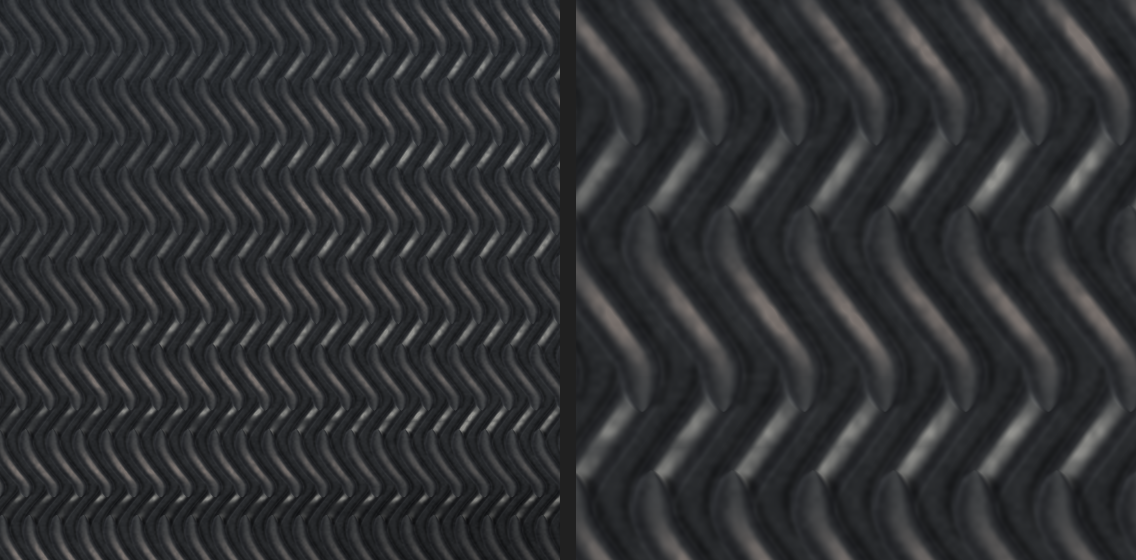
Left: the whole. Right: its middle third, enlarged.
Give the GLSL for this texture, as a Shadertoy shader.

```glsl
// Dark moulded rubber covered in zigzag ridges, packed side by side.
// Each zigzag is built from S-shaped leaves, falling and rising in turn, whose
// tapered tips overlap at the turns; creases, rims and drifting sheen go on top.

#define COLUMNS 20.75     // ridges across
#define ROWS 6.27         // zigzag periods down
#define ROW_START 0.245   // phase of the first period
#define SWING 0.44        // sideways swing, in columns
#define LEAN 0.12         // drift per period, in columns
#define LEAF_WIDTH 0.36   // half width, in columns
#define LEAF_LENGTH 0.39  // half length, in periods
#define EDGE 0.08         // edge softness, in columns
#define WEAR 0.45
#define GRAIN 0.026

const float TAU = 6.2831853;
const vec3 GROUND = vec3(0.158, 0.166, 0.176);
const vec3 SHADOW = vec3(0.122, 0.127, 0.140);
const vec3 RUBBER = vec3(0.232, 0.241, 0.250);
const vec3 RIM_LIGHT = vec3(0.085, 0.089, 0.092);
const vec3 WARM_SHEEN = vec3(0.47, 0.44, 0.425);
const vec3 COOL_SHEEN = vec3(0.56, 0.56, 0.545);

float hash(vec2 p) {
    vec3 q = fract(vec3(p.xyx) * 0.1031);
    q += dot(q, q.yzx + 33.33);
    return fract((q.x + q.y) * q.z);
}

float noise(vec2 p) {
    vec2 i = floor(p), f = fract(p);
    f = f * f * (3.0 - 2.0 * f);
    return mix(mix(hash(i), hash(i + vec2(1, 0)), f.x),
               mix(hash(i + vec2(0, 1)), hash(i + vec2(1, 1)), f.x), f.y);
}

// Signed offset from the nearest whole number
float wrapped(float x) { return x - floor(x + 0.5); }

float bell(float x, float width) { return exp(-x * x / (width * width)); }

// Sideways path of a leaf: slanted in the middle, upright at both tips
float leafPath(float along) {
    float a = clamp(along, -0.25, 0.25) * TAU;
    return SWING * (sin(a) - 0.05 * sin(3.0 * a));
}

// Sheen of falling leaves: a diagonal band over the sheet
float fallingSheen(vec2 place, float along) {
    float band = (place.x - mix(0.95, 0.10, place.y)) / 0.45;
    return bell(along - 0.02, 0.17) * (0.28 + 0.72 * exp(-band * band));
}

// Sheen of rising leaves: one glint that splits in two lower down
float risingSheen(vec2 place, float along) {
    float split = smoothstep(0.40, 0.85, place.y - 0.45 * (place.x - 0.5));
    float upper = bell(along + 0.10 * split, mix(0.13, 0.055, split));
    float lower = bell(along - 0.20 * split, mix(0.13, 0.075, split));
    float strength = mix(0.15, 1.0, smoothstep(0.08, 0.75, place.x + 0.35 * split));
    return max(upper, 0.9 * lower) * strength * mix(0.7, 1.0, smoothstep(0.0, 0.25, place.y));
}

void mainImage(out vec4 fragColor, in vec2 fragCoord) {
    vec2 uv = fragCoord / iResolution.xy;
    vec2 place = vec2(uv.x, 1.0 - uv.y);

    // Ridge space; rising strokes shorten towards the bottom
    float row = place.y * ROWS - ROW_START;
    float squeeze = 0.10 * smoothstep(0.5, 1.0, place.y);
    float phase = row + squeeze * 0.5 * (1.0 - cos(TAU * row));
    float column = place.x * COLUMNS - LEAN * row + 0.12;
    column += 0.06 * (noise(uv * 9.0) - 0.5);

    float scuff = noise(vec2(column * 9.0, row * 26.0));
    float depth = mix(0.85, 1.15, smoothstep(0.1, 0.95, place.y));
    vec3 color = GROUND;

    // Rising leaves first, falling leaves over them
    for (int i = 0; i < 2; i++) {
        bool falling = i == 1;
        float side = falling ? 1.0 : -1.0;   // the crisp, lit flank
        float along = wrapped(phase - (falling ? 0.0 : 0.5));
        float across = column - side * leafPath(along);
        vec2 cell = vec2(floor(across + 0.5), floor(phase * 2.0 + 0.5));
        float d = wrapped(across) * side;

        // Tapered outline and dark crease along the crisp flank
        float taper = max(1.0 - pow(abs(along) / LEAF_LENGTH, 2.5), 0.0);
        float width = LEAF_WIDTH * sqrt(taper);
        float mask = smoothstep(0.0, EDGE, width - abs(d));
        float crease = bell(d - width - 0.03, 0.075) * smoothstep(0.0, 0.3, taper);
        color *= 1.0 - 0.30 * depth * crease;

        // Long soft rise, short crisp fall
        float e = d / max(width, 0.04);
        float lift = smoothstep(-0.9, 0.2, e) * (1.0 - smoothstep(0.25, 0.85, e));
        vec3 leaf = mix(SHADOW, RUBBER, 0.35 + (lift - 0.35) * depth);
        if (!falling) leaf *= 1.0 - 0.28 * smoothstep(0.5, 1.0, place.y);

        // Worn highlight on the crest
        float wear = (0.85 + 0.30 * hash(cell + 50.0)) * (1.0 - WEAR * scuff);
        float crest = smoothstep(-0.55, 0.12, e) * (1.0 - smoothstep(0.22, 0.55, e));
        float sheen = falling ? fallingSheen(place, along) : risingSheen(place, along);
        vec3 sheenColor = falling ? WARM_SHEEN : COOL_SHEEN;
        leaf = mix(leaf, sheenColor, clamp(crest * sheen * wear * 1.25, 0.0, 1.0));
        color = mix(color, leaf, mask);

        // Thin rim on the soft flank, brightest near the tips
        float rim = bell(d + width - 0.05, 0.055) * smoothstep(0.0, 0.25, taper);
        color += RIM_LIGHT * rim * mix(0.9, 0.45, taper);
    }

    // Haze at the top, darker lower right, fine grain
    color += vec3(0.004, 0.008, 0.012) * (1.0 - smoothstep(0.0, 0.6, place.y));
    color *= 1.0 - 0.20 * smoothstep(0.75, 1.0, place.y) * smoothstep(0.2, 1.0, place.x);
    color += GRAIN * (noise(uv * 260.0) + noise(uv * 70.0) - 1.0);

    fragColor = vec4(clamp(color, 0.0, 1.0), 1.0);
}
```
